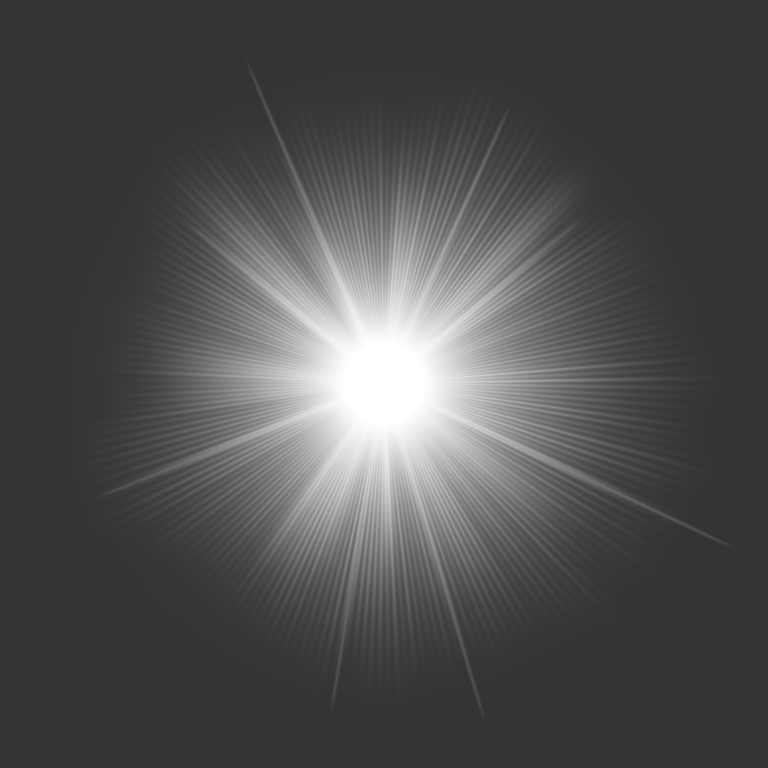
Give the GLSL for this background, as a three.js fragment shader.

```glsl
// White starburst: a hot core, soft beams, fine streaks and thin spikes on dark grey.
varying vec2 vUv;

const vec3 BACKDROP = vec3(0.2);
const vec3 COOL_TINT = vec3(0.0, 0.0, 0.03);
const vec2 CENTER = vec2(0.5, 0.501);
const float CORE_SIZE = 0.10;
const float CORE_GAIN = 1.3;
const float HAZE_SIZE = 0.195;
const float HAZE_GAIN = 0.58;
const float STREAK_COUNT = 200.0;
const float STREAK_GAIN = 0.25;
const float FAN_GAIN = 0.08;
const float SHAFT_COUNT = 64.0;
const float SHAFT_GAIN = 0.24;
const float SHAFT_REACH = 0.32;

// Soft beams: angle in degrees, length, half width in degrees, strength.
const int BEAMS = 11;
const vec4 BEAM[BEAMS] = vec4[BEAMS](
  vec4(46.6, 0.42, 4.0, 0.28), vec4(38.0, 0.30, 4.0, 0.28),
  vec4(79.0, 0.28, 6.0, 0.34), vec4(113.0, 0.26, 6.0, 0.38),
  vec4(134.0, 0.40, 6.0, 0.26), vec4(141.0, 0.32, 4.0, 0.30),
  vec4(175.0, 0.33, 9.0, 0.22), vec4(-124.0, 0.30, 5.0, 0.32),
  vec4(-111.0, 0.29, 6.0, 0.42), vec4(-88.0, 0.27, 2.5, 0.48),
  vec4(-38.0, 0.34, 8.0, 0.28));

// Thin spikes: angle in degrees, length, width at the base, strength.
const int SPIKES = 8;
const vec4 SPIKE[SPIKES] = vec4[SPIKES](
  vec4(113.1, 0.470, 0.0045, 0.40), vec4(65.6, 0.405, 0.0060, 0.42),
  vec4(39.7, 0.345, 0.0060, 0.48), vec4(-25.2, 0.520, 0.0050, 0.44),
  vec4(-73.4, 0.475, 0.0045, 0.34), vec4(-99.1, 0.446, 0.0045, 0.34),
  vec4(-158.3, 0.415, 0.0065, 0.42), vec4(140.8, 0.340, 0.0070, 0.38));

// Reach of the fan of streaks, in equal steps around the circle from the right.
const int REACHES = 16;
const float REACH[REACHES] = float[REACHES](
  0.45, 0.43, 0.39, 0.43, 0.39, 0.39, 0.45, 0.38,
  0.39, 0.46, 0.38, 0.40, 0.42, 0.42, 0.44, 0.46);

float hash(float n) {
  n = fract(n * 0.1031);
  n *= n + 33.33;
  return fract(n * (n + n));
}

// Smooth noise around the circle; turn runs from 0 to 1.
float ringNoise(float turn, float count, float seed) {
  float x = turn * count;
  float cell = floor(x);
  float a = hash(mod(cell, count) + seed);
  float b = hash(mod(cell + 1.0, count) + seed);
  return mix(a, b, smoothstep(0.0, 1.0, x - cell));
}

float fanReach(float turn) {
  float x = turn * float(REACHES);
  int i = int(floor(x)) % REACHES;
  return mix(REACH[i], REACH[(i + 1) % REACHES], smoothstep(0.0, 1.0, fract(x)));
}

float gauss(float x) {
  return exp(-x * x);
}

float screen(float a, float b) {
  return 1.0 - (1.0 - a) * (1.0 - clamp(b, 0.0, 1.0));
}

float fan(float r, float turn) {
  float x = turn * STREAK_COUNT;
  float ridge = gauss((fract(x) - 0.5) / 0.28);
  float vary = 0.45 + 0.75 * hash(mod(floor(x), STREAK_COUNT) + 7.0);
  float streak = mix(0.5, ridge * vary, smoothstep(0.03, 0.13, r));
  float patches = 0.6 + 0.6 * ringNoise(turn, 22.0, 310.0);
  float reach = fanReach(turn) + 0.04 * (ringNoise(turn, 70.0, 520.0) - 0.5);
  float fade = 1.0 - smoothstep(0.13, reach, r);
  return (FAN_GAIN + STREAK_GAIN * streak) * patches * fade;
}

float beam(float r, float angle, vec4 b) {
  float off = mod(angle - b.x + 180.0, 360.0) - 180.0;
  return b.w * gauss(off / b.z) * (1.0 - smoothstep(0.3 * b.y, b.y, r));
}

float spike(vec2 p, vec4 s) {
  vec2 dir = vec2(cos(radians(s.x)), sin(radians(s.x)));
  float along = dot(p, dir) / s.y;
  float across = dot(p, vec2(-dir.y, dir.x));
  float width = mix(s.z, 0.002, clamp(along, 0.0, 1.0));
  float ends = smoothstep(0.0, 0.2, along) * (1.0 - smoothstep(0.9, 1.0, along));
  return mix(s.w, 0.09, clamp(along, 0.0, 1.0)) * gauss(across / width) * ends;
}

void main() {
  vec2 p = vUv - CENTER + 1e-5;
  float r = length(p);
  float angle = degrees(atan(p.y, p.x));
  float turn = fract(angle / 360.0 + 1.0);

  // Core and haze
  float light = screen(HAZE_GAIN * gauss(r / HAZE_SIZE), CORE_GAIN * gauss(r / CORE_SIZE));

  // Streaks and random shafts
  light = screen(light, fan(r, turn));
  float shaft = ringNoise(turn, SHAFT_COUNT, 90.0);
  light = screen(light, SHAFT_GAIN * shaft * shaft * (1.0 - smoothstep(0.08, SHAFT_REACH, r)));

  // Placed beams and spikes
  for (int i = 0; i < BEAMS; i++) light = screen(light, beam(r, angle, BEAM[i]));
  for (int i = 0; i < SPIKES; i++) light = screen(light, spike(p, SPIKE[i]));

  vec3 color = mix(BACKDROP, vec3(1.0), light) + COOL_TINT * light * (1.0 - light);
  gl_FragColor = vec4(color, 1.0);
}
```
